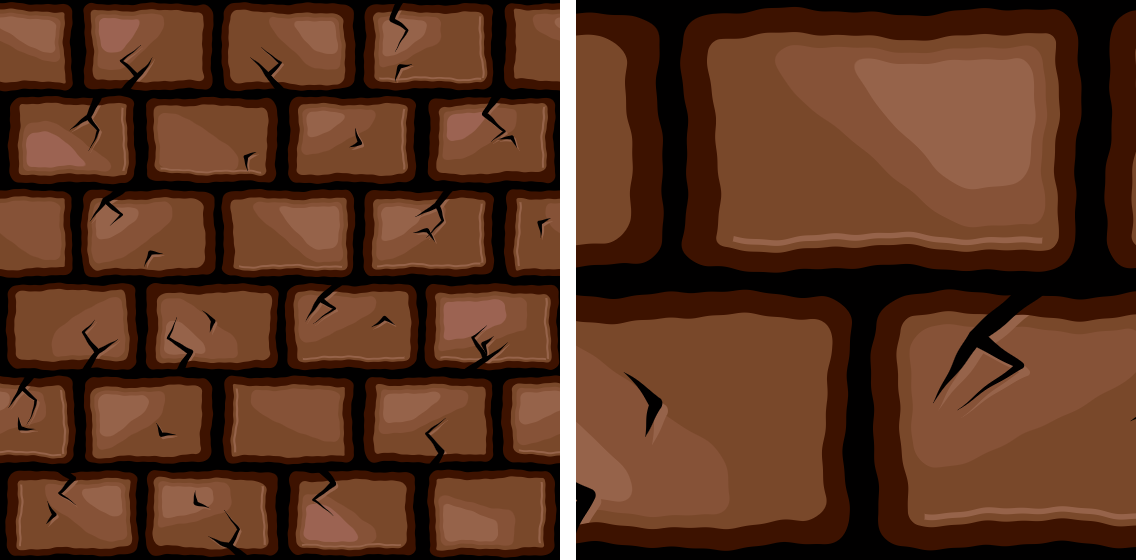
Left, the full canvas; right, a detail of the centre.
This texture is drawn by a Shadertoy shader. Its source:

```glsl
// Cartoon brick wall in running bond: dark rounded rims around brown painted faces.
// Each brick is a box distance warped by layered sines; a hash of its cell picks
// the shape, the nested light patches, the edge gleams and the tapered cracks.

#define COLUMNS 4.0
#define ROWS 6.0
#define BRICK_HALF vec2(0.69, 0.453)  // in row heights
#define RIM vec2(0.09, 0.08)
#define WOBBLE 0.011
#define CRACK_WIDTH 0.042
#define CRACK_CHANCE 0.62
#define TICK_CHANCE 0.5
#define GLEAM_CHANCE 0.35

const vec3 MORTAR = vec3(0.005, 0.0, 0.0);
const vec3 RIM_BROWN = vec3(0.24, 0.07, 0.0);
const vec3 FACE_BROWN = vec3(0.475, 0.282, 0.165);
const vec3 MID_BROWN = vec3(0.525, 0.32, 0.215);
const vec3 LIGHT_BROWN = vec3(0.59, 0.39, 0.29);
const vec3 PINK_BROWN = vec3(0.61, 0.39, 0.32);

float hash(vec2 id, float k) {
    return fract(sin(dot(vec3(id, k), vec3(127.1, 311.7, 74.7))) * 43758.5);
}

// Random value from -1 to 1
float spread(vec2 id, float k) { return 2.0 * hash(id, k) - 1.0; }

vec2 heading(float angle) { return vec2(cos(angle), sin(angle)); }

// Antialiased coverage of a signed distance
float fill(float d) { return clamp(0.5 - d * iResolution.y / ROWS, 0.0, 1.0); }

float box(vec2 p, vec2 halfSize, float radius) {
    vec2 q = abs(p) - halfSize + radius;
    return length(max(q, 0.0)) + min(max(q.x, q.y), 0.0) - radius;
}

float smoothMax(float a, float b, float k) {
    float h = max(k - abs(a - b), 0.0) / k;
    return max(a, b) + 0.25 * h * h * k;
}

// Segment from a to b whose half width runs from wa to wb
float taper(vec2 p, vec2 a, vec2 b, float wa, float wb) {
    vec2 ab = b - a;
    float t = clamp(dot(p - a, ab) / dot(ab, ab), 0.0, 1.0);
    return length(p - a - ab * t) - mix(wa, wb, t);
}

// A forked zigzag from the top or bottom edge, and a small V inside the face
float cracks(vec2 p, vec2 id) {
    float d = 1e3;
    if (hash(id, 20.0) < CRACK_CHANCE) {
        float edge = hash(id, 21.0) < 0.5 ? -1.0 : 1.0;
        float bend = hash(id, 22.0) < 0.5 ? -1.0 : 1.0;
        vec2 a = vec2(0.42 * spread(id, 23.0), 0.48 * edge);
        for (float i = 0.0; i < 3.0; i++) {
            float angle = -1.57 * edge + bend * (0.35 + 0.65 * hash(id, 24.0 + i));
            vec2 b = a + heading(angle) * mix(0.16, 0.29, hash(id, 28.0 + i));
            float w = CRACK_WIDTH * (1.0 - i / 3.0);
            d = min(d, taper(p, a, b, w, w - CRACK_WIDTH / 3.0));
            if (i == 1.0 && hash(id, 32.0) < 0.7) {
                vec2 tip = a + 0.27 * heading(angle - bend * 1.5);
                d = min(d, taper(p, a, tip, w, 0.0));
            }
            a = b;
            bend = -bend;
        }
    }
    if (hash(id, 40.0) < TICK_CHANCE) {
        vec2 corner = vec2(0.4 * spread(id, 41.0), 0.22 * spread(id, 42.0));
        float angle = 6.28 * hash(id, 43.0);
        d = min(d, taper(p, corner, corner + 0.16 * heading(angle), 0.024, 0.0));
        d = min(d, taper(p, corner, corner + 0.13 * heading(angle + 1.9), 0.024, 0.0));
    }
    return d;
}

// Rounded patch, cut on a slant on the side away from the lit corner
float patchShape(vec2 p, vec2 halfSize, vec2 lit, float slant) {
    float cut = dot(p, -normalize(lit * vec2(slant, 1.0))) - 0.5 * halfSize.y;
    return smoothMax(box(p, halfSize, 0.07), cut, 0.08);
}

void mainImage(out vec4 fragColor, in vec2 fragCoord) {
    // Brick cell, with every second row shifted
    vec2 wall = ROWS * fragCoord / iResolution.xy;
    float cellWidth = ROWS / COLUMNS;
    float row = floor(wall.y);
    float x = wall.x - (mod(row, 2.0) < 0.5 ? 0.02 : 0.84);
    float column = floor(x / cellWidth);
    vec2 id = vec2(mod(column, COLUMNS), mod(row, ROWS));
    vec2 p = vec2(x - (column + 0.5) * cellWidth, wall.y - row - 0.5);

    // Hand-drawn wobble
    vec2 phase = 6.28 * vec2(hash(id, 1.0), hash(id, 2.0));
    vec2 q = p + WOBBLE * (sin(p.yx * 8.0 + p * 3.0 + phase)
           + 0.5 * sin(p.yx * 19.0 - p * 5.0 + phase.yx) + 0.2 * sin(p.yx * 47.0 + phase));

    // Rim and slightly skewed face
    vec2 brickHalf = BRICK_HALF + vec2(0.022, 0.008) * vec2(spread(id, 3.0), spread(id, 4.0));
    float brick = box(q, brickHalf, 0.1);
    vec2 f = q + 0.035 * q.yx * vec2(spread(id, 5.0), spread(id, 6.0))
           - vec2(0.025, 0.018) * vec2(spread(id, 7.0), spread(id, 8.0));
    vec2 faceHalf = brickHalf - RIM;
    float face = fill(box(f, faceHalf, mix(0.02, 0.11, hash(id, 9.0))));

    // Nested light patches toward one corner
    vec2 lit = vec2(hash(id, 10.0) < 0.65 ? -1.0 : 1.0, hash(id, 11.0) < 0.7 ? 1.0 : -1.0);
    float slant = mix(0.2, 1.0, hash(id, 12.0));
    vec2 midHalf = vec2(0.43, 0.28) + vec2(0.09, 0.04) * vec2(spread(id, 13.0), spread(id, 14.0));
    float mid = patchShape(f - lit * (faceHalf - midHalf - 0.045), midHalf, lit, slant);
    vec2 lightHalf = midHalf * mix(0.5, 0.75, hash(id, 15.0));
    float light = patchShape(f - lit * (faceHalf - lightHalf - 0.085), lightHalf, lit, slant * 1.3);
    light = max(light, mid + 0.03);

    // Thin gleams along a side and the bottom of the face
    float gleam = 1e3;
    if (hash(id, 16.0) < GLEAM_CHANCE)
        gleam = max(abs(f.x + lit.x * (faceHalf.x - 0.04)) - 0.011, abs(f.y) - faceHalf.y * 0.88);
    if (hash(id, 17.0) < GLEAM_CHANCE)
        gleam = min(gleam, max(abs(f.y + faceHalf.y - 0.035) - 0.01, abs(f.x) - faceHalf.x * 0.9));
    gleam = min(gleam, cracks(q - vec2(0.022, -0.024), id));

    // Paint from back to front
    vec3 lightColor = hash(id, 18.0) < 0.25 ? PINK_BROWN : LIGHT_BROWN;
    vec3 faceColor = mix(FACE_BROWN, MID_BROWN, fill(mid));
    if (hash(id, 19.0) < 0.8) faceColor = mix(faceColor, lightColor, fill(light));
    faceColor = mix(faceColor, LIGHT_BROWN, fill(gleam));
    vec3 color = mix(MORTAR, RIM_BROWN, fill(brick));
    color = mix(color, faceColor, face);
    color = mix(color, MORTAR, fill(cracks(q, id)));
    fragColor = vec4(color, 1.0);
}
```
